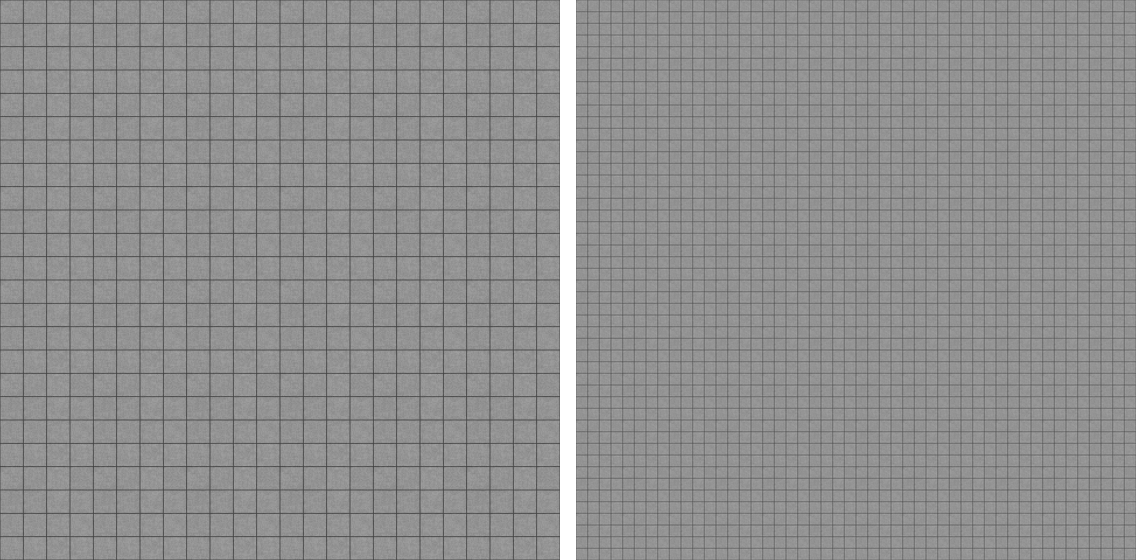
Left: one tile. Right: repeated 2 by 2.
Give the GLSL for this texture, as a WebGL 2 fragment shader.

```glsl
#version 300 es
precision highp float;
// Square grey concrete tiles with thin dark joints, fine grain and soft mottling.

#define TILES 24.0         // tiles across and down
#define PATCH 4.0          // tiles before the wear repeats; divides TILES
#define JOINT_WIDTH 0.038  // in tiles
#define JOINT_WOBBLE 0.005 // in tiles
#define GRAIN_CELLS 20.0   // grain cells per tile
#define GRAIN 0.055
#define STREAKS 0.022
#define MOTTLE 0.007
#define TILE_VARIATION 0.012
#define STONE_COLOR vec3(0.582)
#define JOINT_COLOR vec3(0.27)

uniform vec2 u_resolution;
out vec4 fragColor;

const float TAU = 6.2831853;

float hash(vec2 p) {
    vec3 q = fract(p.xyx * vec3(0.1031, 0.1030, 0.0973));
    q += dot(q, q.yzx + 33.33);
    return fract((q.x + q.y) * q.z);
}

// Value noise that wraps after a whole number of cells.
float wrappedNoise(vec2 p, vec2 period) {
    vec2 cell = floor(p);
    vec2 f = fract(p);
    f = f * f * (3.0 - 2.0 * f);
    vec2 a = mod(cell, period);
    vec2 b = mod(cell + 1.0, period);
    return mix(mix(hash(a), hash(vec2(b.x, a.y)), f.x),
               mix(hash(vec2(a.x, b.y)), hash(b), f.x), f.y);
}

// Noise centred on zero, with its own cell density along each axis.
float surfaceNoise(vec2 p, vec2 density) {
    return wrappedNoise(p * density, PATCH * density) - 0.5;
}

// Layered sines with whole frequencies per patch.
float mottling(vec2 p) {
    vec2 a = p * TAU / PATCH;
    float sum = 0.0;
    for (float i = 1.0; i < 5.0; i++) {
        sum += sin(a.x * (i + 2.0) + 2.0 * sin(a.y * i + i))
             * sin(a.y * (i + 3.0) + 2.0 * sin(a.x * i - i));
    }
    return sum * 0.5;
}

// Share of each pixel, along each axis, that lies inside a joint.
vec2 jointCoverage(vec2 p, vec2 pixel) {
    vec2 x = fract(p + 0.5) - 0.5;
    vec2 halfWidth = vec2(0.5 * JOINT_WIDTH);
    vec2 overlap = min(x + 0.5 * pixel, halfWidth) - max(x - 0.5 * pixel, -halfWidth);
    return clamp(overlap / pixel, 0.0, 1.0);
}

void main() {
    vec2 p = gl_FragCoord.xy / u_resolution * TILES;
    vec2 pixel = TILES / u_resolution;

    // Stone: tone per tile, broad mottling, faint brushed streaks and grain
    float shade = TILE_VARIATION * (hash(mod(floor(p), PATCH) + 7.0) - 0.5);
    shade += MOTTLE * mottling(p);
    shade += STREAKS * surfaceNoise(p, vec2(18.0, 3.0));
    shade += STREAKS * surfaceNoise(p, vec2(3.0, 14.0));
    shade += GRAIN * surfaceNoise(p, vec2(GRAIN_CELLS));
    vec3 color = STONE_COLOR + shade;

    // Joints: slightly uneven edges and depth
    vec2 wobble = vec2(surfaceNoise(p, vec2(5.0)), surfaceNoise(p + 1.7, vec2(5.0)));
    vec2 joint = jointCoverage(p + JOINT_WOBBLE * wobble, pixel);
    float coverage = 1.0 - (1.0 - joint.x) * (1.0 - joint.y);
    color = mix(color, JOINT_COLOR + 0.5 * shade, coverage);

    fragColor = vec4(color, 1.0);
}
```
